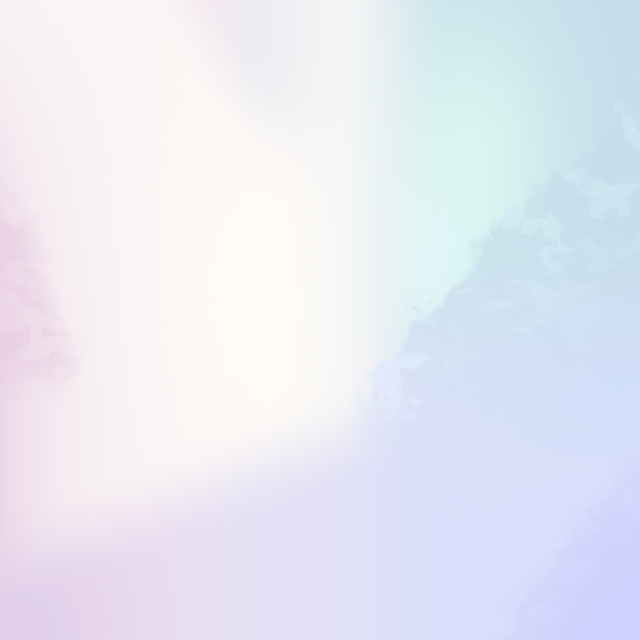
Write a WebGL 2 fragment shader that draws this background.

```glsl
#version 300 es
precision highp float;
// Soft pastel sky: cream light, mint and lavender washes, ragged watercolour clouds.
uniform vec2 u_resolution;
out vec4 outColor;

float hash(vec2 p) {
    return fract(sin(dot(p, vec2(127.1, 311.7))) * 43758.5453);
}

float noise(vec2 p) {
    vec2 i = floor(p), f = fract(p);
    f = f * f * (3.0 - 2.0 * f);
    return mix(mix(hash(i), hash(i + vec2(1, 0)), f.x),
               mix(hash(i + vec2(0, 1)), hash(i + vec2(1, 1)), f.x), f.y);
}

float fbm(vec2 p) {
    float sum = 0.0, amp = 0.5;
    for (int i = 0; i < 5; i++) {
        sum += amp * noise(p);
        p = p * 2.03 + 17.3;
        amp *= 0.5;
    }
    return sum;
}

// Soft elliptical glow, 1 at its centre
float glow(vec2 p, vec2 center, vec2 radius) {
    vec2 q = (p - center) / radius;
    return exp(-dot(q, q));
}

// Signed distance from a line, positive on the side of the normal
float side(vec2 p, vec2 origin, vec2 normal) {
    return dot(p - origin, normalize(normal));
}

void main() {
    vec2 p = gl_FragCoord.xy / u_resolution;

    // Warm light with a faint neutral fall-off
    vec3 color = mix(vec3(0.98, 0.965, 0.96), vec3(0.995, 0.982, 0.968),
                     glow(p, vec2(0.4, 0.53), vec2(0.2, 0.32)));
    color = mix(color, vec3(0.955, 0.965, 0.965), smoothstep(0.42, 0.62, p.x) * 0.75);

    // Pink and grey-lilac streak falling from the top
    float streak = smoothstep(-0.04, 0.07, side(p, vec2(0.27, 1.0), vec2(0.85, 0.5)));
    streak *= smoothstep(0.68, 0.92, p.y) * smoothstep(0.6, 0.38, p.x);
    color = mix(color, mix(vec3(0.96, 0.912, 0.94), vec3(0.925, 0.928, 0.95),
                           smoothstep(0.3, 0.42, p.x)), streak);

    // Pink left border
    color = mix(color, vec3(0.92, 0.835, 0.91),
                exp(-p.x / 0.09) * smoothstep(1.15, 0.35, p.y));

    // Lavender floor, pink at the left and blue at the right
    vec3 floorColor = mix(vec3(0.935, 0.875, 0.945), vec3(0.89, 0.885, 0.962),
                          smoothstep(0.15, 0.45, p.x));
    floorColor = mix(floorColor, vec3(0.855, 0.875, 0.98), smoothstep(0.45, 0.8, p.x));
    floorColor = mix(floorColor, vec3(0.88, 0.81, 0.915),
                     glow(p, vec2(0.0), vec2(0.22, 0.24)));
    float floorEdge = 0.13 + 0.36 * p.x;
    color = mix(color, floorColor, smoothstep(0.08, -0.09, p.y - floorEdge));

    // Cool right side with a mint glow
    vec3 cool = mix(vec3(0.85, 0.875, 0.98), vec3(0.775, 0.868, 0.92),
                    smoothstep(0.28, 0.68, p.y));
    cool = mix(cool, vec3(0.85, 0.965, 0.94), glow(p, vec2(0.73, 0.74), vec2(0.15, 0.25)));
    cool = mix(cool, vec3(0.88, 0.97, 0.975), 0.8 * glow(p, vec2(0.68, 0.59), vec2(0.08, 0.15)));
    color = mix(color, cool, smoothstep(0.52, 0.72, p.x));

    // Blocky brush noise shared by the clouds
    vec2 warp = vec2(noise(p * 45.0), noise(p * 45.0 + 31.0)) - 0.5;
    float puff = fbm(p * 13.0 + warp * 0.9) - 0.5;
    float dab = fbm(p * vec2(20.0, 28.0) + warp + 9.0);

    // Main bank climbing along the right side
    float bank = side(p, vec2(0.56, 0.355), vec2(0.735, -0.675)) + 0.03 + puff * 0.14;
    float bankMask = smoothstep(0.0, 0.022, bank) * smoothstep(0.27, 0.38, p.y)
                   * smoothstep(0.53, 0.62, p.x);
    vec3 bankColor = mix(vec3(0.845, 0.87, 0.965), vec3(0.775, 0.87, 0.92),
                         smoothstep(0.34, 0.66, p.y));
    color = mix(color, bankColor, bankMask * mix(0.75, 0.4, smoothstep(0.0, 0.25, bank)));
    float highlight = smoothstep(0.48, 0.62, dab) * smoothstep(0.3, 0.05, bank);
    color += vec3(0.025, 0.03, 0.022) * bankMask * highlight;
    color = mix(color, vec3(0.81, 0.875, 0.975),
                0.7 * glow(p, vec2(0.97, 0.4), vec2(0.17, 0.1)));

    // Periwinkle cloud in the lower right corner
    float corner = side(p, vec2(0.82, 0.09), vec2(0.82, -0.57)) + puff * 0.07;
    float cornerMask = smoothstep(-0.005, 0.03, corner) * smoothstep(0.38, 0.2, p.y);
    color = mix(color, vec3(0.795, 0.815, 0.99),
                cornerMask * mix(0.4, 0.95, smoothstep(0.0, 0.14, corner)));
    color += 0.012 * cornerMask * smoothstep(0.5, 0.62, dab) * smoothstep(0.12, 0.0, corner);

    // Rose cloud at the left border
    float rose = 0.025 + 0.32 * (0.72 - p.y) - p.x + puff * 0.09;
    float roseMask = smoothstep(-0.03, 0.04, rose) * smoothstep(0.36, 0.46, p.y)
                   * smoothstep(0.74, 0.66, p.y);
    color = mix(color, vec3(0.91, 0.805, 0.885), roseMask * (0.7 - 0.35 * smoothstep(0.45, 0.6, dab)));

    // Fine grain hides banding
    color += (hash(p * 91.7) - 0.5) / 255.0;
    outColor = vec4(clamp(color, 0.0, 1.0), 1.0);
}
```
